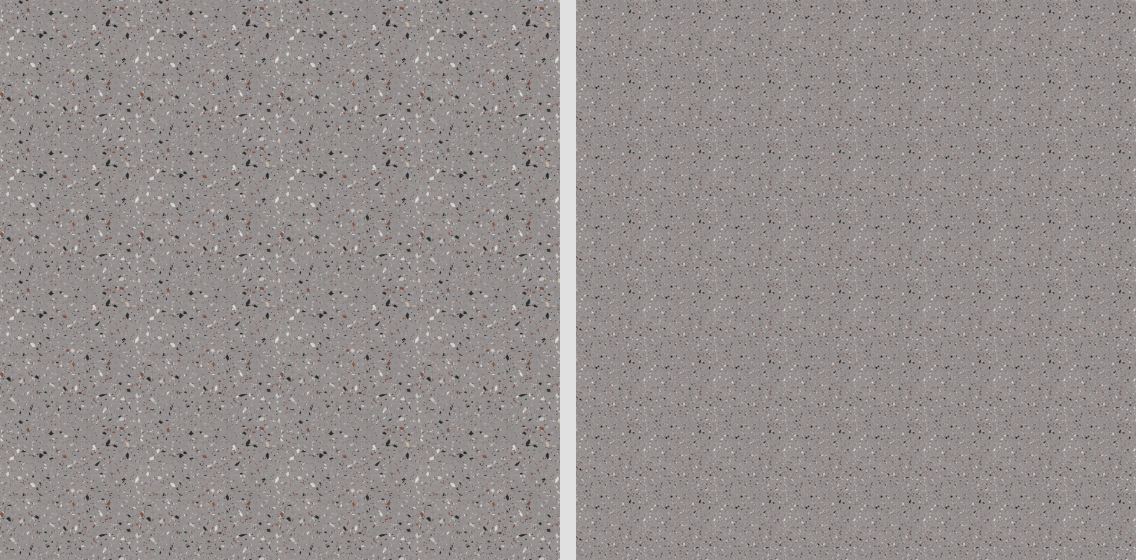
Left: one tile. Right: repeated 2 by 2.
Reproduce this texture procedurally as a WebGL 2 fragment shader.

```glsl
#version 300 es
precision highp float;
// Grey speckled terrazzo: small angular chips of white, cream, rust and charcoal in matte cement.

uniform vec2 u_resolution;
out vec4 fragColor;

const float REPEATS = 4.0;               // whole tiles across the canvas
const vec3 CEMENT   = vec3(0.588, 0.567, 0.569);
const vec3 WHITE    = vec3(0.83, 0.82, 0.80);
const vec3 CREAM    = vec3(0.78, 0.72, 0.64);
const vec3 RUST     = vec3(0.52, 0.33, 0.26);
const vec3 CHARCOAL = vec3(0.17, 0.18, 0.17);
const vec3 MAUVE    = vec3(0.43, 0.38, 0.39);
const vec2 RADIUS   = vec2(0.075, 0.165); // smallest and largest chip, in cells
const float MAX_STRETCH = 1.42;
const float EDGE_SOFTNESS = 0.7;         // in output pixels
const float MOTTLE = 0.014;
const float GRAIN  = 0.034;
const int SIDES = 6;
const float TAU = 6.2831853;

// Integer hash giving three values from 0 to 1
vec3 hash3(vec2 cell, float seed) {
  uvec3 v = uvec3(cell, seed) * 1664525u + 1013904223u;
  v.x += v.y * v.z; v.y += v.z * v.x; v.z += v.x * v.y;
  v ^= v >> 16u;
  v.x += v.y * v.z; v.y += v.z * v.x; v.z += v.x * v.y;
  return vec3(v >> 8u) / 16777216.0;
}

// Value noise that wraps after "count" cells
float wrappedNoise(vec2 tile, float count, float seed) {
  vec2 g = tile * count;
  vec2 cell = floor(g);
  vec2 f = g - cell;
  f = f * f * (3.0 - 2.0 * f);
  vec2 lo = mod(cell, count);
  vec2 hi = mod(cell + 1.0, count);
  float bottom = mix(hash3(lo, seed).x, hash3(vec2(hi.x, lo.y), seed).x, f.x);
  float top = mix(hash3(vec2(lo.x, hi.y), seed).x, hash3(hi, seed).x, f.x);
  return mix(bottom, top, f.y) - 0.5;
}

// Signed distance to an irregular, stretched convex chip
float chipDistance(vec2 q, float radius, vec3 rnd) {
  float angle = rnd.x * TAU;
  float c = cos(angle), s = sin(angle);
  float stretch = mix(1.0, MAX_STRETCH, rnd.y);
  q = mat2(c, -s, s, c) * q * vec2(1.0 / stretch, stretch);
  float d = -radius;
  for (int i = 0; i < SIDES; i++) {
    float k = float(i);
    float a = (k + 0.35 * sin(rnd.z * 57.0 + k * 1.9)) * TAU / float(SIDES);
    float reach = radius * (0.9 + 0.25 * sin(rnd.z * 91.0 + k * 2.4));
    d = max(d, dot(q, vec2(cos(a), sin(a))) - reach);
  }
  return d;
}

vec3 chipColor(float pick, float shade) {
  vec3 color = pick < 0.37 ? WHITE : pick < 0.54 ? CREAM : pick < 0.78 ? RUST : CHARCOAL;
  return color * mix(0.90, 1.05, shade);
}

// Scatter one jittered chip per cell; "faint" fades the colours to mauve
vec3 scatterChips(vec3 color, vec2 tile, float count, float chance, float faint, float seed) {
  vec2 g = tile * count;
  vec2 home = floor(g);
  float soft = EDGE_SOFTNESS * REPEATS * count / min(u_resolution.x, u_resolution.y);
  for (int y = -1; y <= 1; y++) {
    for (int x = -1; x <= 1; x++) {
      vec2 cell = home + vec2(x, y);
      vec2 id = mod(cell, count);
      vec3 place = hash3(id, seed);
      if (place.z > chance) continue;
      vec3 form = hash3(id, seed + 1.0);
      vec3 look = hash3(id, seed + 2.0);
      float radius = mix(RADIUS.x, RADIUS.y, look.x);
      float d = chipDistance(g - cell - place.xy, radius, form);
      float cover = 1.0 - smoothstep(-soft, soft, d);
      color = mix(color, mix(chipColor(look.y, look.z), MAUVE, faint), cover);
    }
  }
  return color;
}

void main() {
  vec2 tile = gl_FragCoord.xy / u_resolution * REPEATS;

  // Cement with broad mottling and fine grain
  float tone = MOTTLE * (wrappedNoise(tile, 5.0, 3.0) + wrappedNoise(tile, 13.0, 5.0));
  tone += GRAIN * (wrappedNoise(tile, 61.0, 7.0) + 0.7 * wrappedNoise(tile, 113.0, 9.0));
  vec3 color = CEMENT + tone;

  // Specks first, then ever larger chips
  color = scatterChips(color, tile, 47.0, 0.50, 0.75, 11.0);
  color = scatterChips(color, tile, 36.0, 0.48, 0.10, 21.0);
  color = scatterChips(color, tile, 18.0, 0.72, 0.0, 31.0);
  color = scatterChips(color, tile, 10.0, 0.66, 0.0, 41.0);

  fragColor = vec4(clamp(color, 0.0, 1.0), 1.0);
}
```
